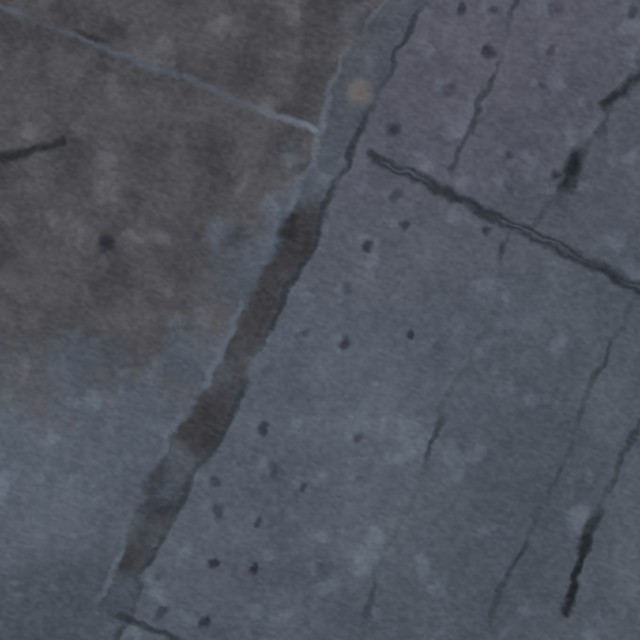
Give the GLSL for this texture, as a WebGL 2 fragment shader.

```glsl
#version 300 es
precision highp float;
uniform vec2 u_resolution;
out vec4 fragColor;

float hash(vec2 p) {
  vec3 q = fract(p.xyx * vec3(0.1031, 0.103, 0.0973));
  q += dot(q, q.yzx + 33.33);
  return fract((q.x + q.y) * q.z);
}

float noise(vec2 p) {
  vec2 i = floor(p), f = fract(p);
  f = f * f * (3.0 - 2.0 * f);
  return mix(mix(hash(i), hash(i + vec2(1, 0)), f.x),
             mix(hash(i + vec2(0, 1)), hash(i + 1.0), f.x), f.y);
}

float fbm(vec2 p) {
  float sum = 0.0, amp = 0.5;
  for (int i = 0; i < 5; i++) {
    sum += amp * noise(p);
    p = mat2(1.6, 1.2, -1.2, 1.6) * p + 7.3;
    amp *= 0.5;
  }
  return sum;
}

vec3 slate(float v) { return v * vec3(0.92, 1.0, 1.12); }
vec3 earth(float v) { return v * vec3(1.02, 1.0, 1.05); }

float stroke(float d, float width) {
  return 1.0 - smoothstep(width * 0.1, width, abs(d));
}

float segment(vec2 p, vec2 a, vec2 b, float width) {
  vec2 d = b - a;
  return stroke(length(p - a - d * clamp(dot(p - a, d) / dot(d, d), 0.0, 1.0)), width);
}

float span(float v, float lo, float hi) {
  return smoothstep(lo - 0.02, lo + 0.02, v) * (1.0 - smoothstep(hi - 0.02, hi + 0.02, v));
}

float blob(vec2 p, vec2 center, vec2 radius, float angle) {
  vec2 d = p - center;
  float c = cos(angle), s = sin(angle);
  d = vec2(c * d.x + s * d.y, c * d.y - s * d.x) / radius;
  return 1.0 - smoothstep(0.3, 1.2, length(d));
}

// Signed offset from a slanted, wandering path
float slant(vec2 p, float base, float slope) {
  float seed = base * 90.0;
  return p.x - base - slope * p.y - (noise(vec2(p.y * 8.0, seed)) - 0.5) * 0.035
       - (noise(vec2(p.y * 35.0, seed + 9.0)) - 0.5) * 0.009;
}

float crack(vec2 p, float base, float slope, float lo, float hi) {
  return stroke(slant(p, base, slope), 0.009) * span(p.y, lo, hi);
}

// Scattered dents: x is shadow, y is lit rim
vec2 pits(vec2 p, float cells, float chance) {
  vec2 g = p * cells, shade = vec2(0);
  for (int k = 0; k < 9; k++) {
    vec2 id = floor(g) + vec2(k % 3 - 1, k / 3 - 1);
    float pick = hash(id + 5.0), size = hash(id + 46.0), depth = 0.35 + 0.65 * hash(id + 72.0);
    vec2 c = id + 0.2 + 0.6 * vec2(hash(id + 16.0), hash(id + 28.0));
    vec2 r = mix(vec2(0.1, 0.13), vec2(0.19, 0.23), size * size);
    float on = step(pick, chance), tilt = pick * 1.8 - 1.2;
    shade = max(shade, on * vec2(depth * blob(g, c, r, tilt),
                (1.2 - depth) * blob(g, c + vec2(-0.19, 0.08), r * 1.1, tilt)));
  }
  return shade;
}

void main() {
  vec2 p = gl_FragCoord.xy / u_resolution;
  vec2 q = p + (vec2(fbm(p * 50.0), fbm(p * 50.0 + 31.0)) - 0.48) * 0.016;
  float cloud = fbm(p * 5.0), mottle = fbm(p * 18.0 + 4.0), rough = mottle - 0.48;
  float patchy = smoothstep(0.2, 0.8, noise(p * 16.0));
  float seam = slant(q, 0.153, 0.475) + rough * 0.018;
  float rightSide = smoothstep(-0.01, 0.01, seam);

  // Slab tones
  vec3 left = slate(mix(0.315, 0.38, smoothstep(0.25, 0.7, cloud)));
  float brown = smoothstep(0.34, 0.52, p.y + rough * 0.35)
              * smoothstep(0.03, 0.15, 0.1 * smoothstep(0.65, 0.85, p.y) - seam + rough * 0.2);
  left = mix(left, earth(mix(0.27, 0.308, smoothstep(0.25, 0.7, mottle))), brown * 0.95);
  vec3 right = mix(slate(0.357), vec3(0.338, 0.342, 0.385), smoothstep(0.3, 0.95, p.y));
  right = mix(right, slate(0.325), 0.6 * smoothstep(0.2, 0.55, seam)) + (cloud - 0.48) * 0.08;
  vec3 col = mix(left, right, rightSide) + rough * 0.05;

  // Pale dust
  col += slate(0.05) * smoothstep(0.58, 0.78, fbm(p * 24.0 + 19.0));

  // Dents, dense beside the seam and rare on the left
  float zone = span(seam, 0.06, mix(0.3, 0.43, smoothstep(0.65, 0.75, p.y)));
  vec2 dents = pits(q, 13.5, 0.7) * zone + pits(q, 7.5, 0.14) * (1.0 - rightSide);
  col = mix(col, slate(0.45), dents.y * 0.5);
  col = mix(col, vec3(0.17, 0.17, 0.215), dents.x * 0.8);

  // Fine slanted cracks
  float fine = crack(q, 0.345, 0.475, 0.73, 1.1) + crack(q, 0.545, 0.42, -0.1, 0.63)
             + crack(q, 0.747, 0.45, -0.1, 0.54) + crack(q, 0.86, 0.43, 0.04, 0.4)
             + crack(q, 0.45, 0.6, 0.65, 0.95);
  col = mix(col, slate(0.23), min(fine, 1.0) * (0.15 + 0.6 * patchy));

  // Main seam: worn filling, stains, lit left lip, dark right lip
  float halfWidth = 0.024 + 0.018 * noise(vec2(p.y * 9.0, 70.0));
  float filling = 1.0 - smoothstep(-0.014, 0.01, abs(seam) - halfWidth);
  float stain = span(p.y, 0.1, 0.68) * smoothstep(0.3, 0.62, fbm(p * 11.0 + 50.0));
  col = mix(col, slate(0.318) + rough * 0.1, filling * 0.7);
  col = mix(col, earth(0.225) + rough * 0.08, filling * stain * 0.85);
  col = mix(col, slate(0.42), stroke(seam + halfWidth, 0.01) * (0.1 + 0.6 * patchy));
  col = mix(col, slate(0.21), stroke(seam - halfWidth, 0.01) * (0.8 - 0.65 * patchy));
  col = mix(col, earth(0.155), 0.7 * blob(q, vec2(0.45, 0.645), vec2(0.018, 0.03), -0.4));
  col = mix(col, vec3(0.44, 0.41, 0.39), 0.7 * blob(q, vec2(0.563, 0.857), vec2(0.024), 0.0));

  // Cross joints
  float pale = segment(q, vec2(-0.05, 1.01), vec2(0.495, 0.797), 0.009);
  col = mix(col, slate(mix(0.35, 0.46, smoothstep(0.35, 0.5, p.x))), pale * (0.3 + 0.6 * patchy));
  col = mix(col, earth(0.19), 0.7 * blob(q, vec2(0.145, 0.942), vec2(0.035, 0.008), -0.4));
  vec2 jointA = vec2(0.58, 0.757), jointB = vec2(1.05, 0.524);
  col = mix(col, slate(0.19), segment(q, jointA, jointB, 0.014) * 0.9);
  col = mix(col, slate(0.37), segment(q, jointA, jointB, 0.005) * 0.6 * patchy);
  col = mix(col, slate(0.21), segment(q, vec2(0.185, 0.04), vec2(0.3, -0.01), 0.009) * 0.75);

  // Deep gouges
  col = mix(col, slate(0.44), 0.6 * blob(q, vec2(0.905, 0.19), vec2(0.022, 0.03), -0.6));
  float gouge = blob(q, vec2(0.892, 0.727), vec2(0.018, 0.05), -0.3);
  gouge = max(gouge, blob(q, vec2(0.921, 0.17), vec2(0.013, 0.042), -0.4));
  gouge = max(gouge, segment(q, vec2(0.885, 0.04), vec2(0.912, 0.15), 0.01));
  gouge = max(gouge, segment(q, vec2(0.945, 0.835), vec2(1.02, 0.9), 0.012));
  gouge = max(gouge, segment(q, vec2(0.005, 0.755), vec2(0.095, 0.775), 0.014));
  col = mix(col, slate(0.14), gouge * (0.6 + 0.25 * patchy));

  // Soft woven grain
  vec2 weave = mat2(0.93, 0.37, -0.37, 0.93) * p * vec2(110.0, 220.0);
  col += (noise(weave) + 0.8 * noise(p * 170.0 + 13.0) + 0.6 * noise(p * 75.0) - 1.25) * 0.036;
  fragColor = vec4(clamp(col, 0.0, 1.0), 1.0);
}
```
